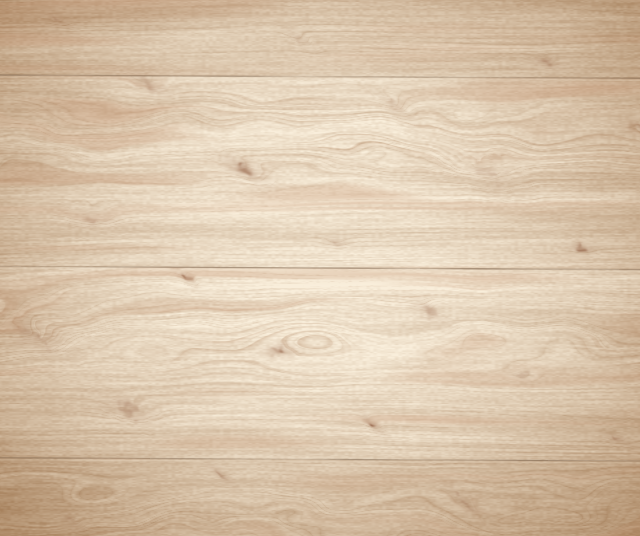
Reproduce this texture procedurally as a Shadertoy shader.

```glsl
// Pale horizontal wood boards with flowing grain, small knots, thin seams and a soft vignette.
#define BOARD_HEIGHT 0.357
#define SEAM_OFFSET 0.143
#define SEAM_WIDTH 0.0007
#define RING_DENSITY 74.0
#define FIBRE_DENSITY 125.0
#define FIGURE_STRENGTH 0.25
#define KNOT_COUNT 22
#define GRAIN_CONTRAST 0.33
#define VIGNETTE 1.0

const vec3 SHADE_WOOD = vec3(0.69, 0.555, 0.42);
const vec3 LIGHT_WOOD = vec3(0.955, 0.905, 0.825);
const vec3 RESIN = vec3(0.73, 0.53, 0.39);
const vec3 KNOT = vec3(0.56, 0.36, 0.25);
const vec3 GAP = vec3(0.47, 0.37, 0.28);

float hash(vec2 p) {
    vec3 q = fract(p.xyx * 0.1031);
    q += dot(q, q.yzx + 33.33);
    return fract((q.x + q.y) * q.z);
}

float noise(vec2 p) {
    vec2 cell = floor(p), f = fract(p);
    f = f * f * (3.0 - 2.0 * f);
    float low = mix(hash(cell), hash(cell + vec2(1, 0)), f.x);
    float high = mix(hash(cell + vec2(0, 1)), hash(cell + vec2(1, 1)), f.x);
    return mix(low, high, f.y);
}

float fbm(vec2 p) {
    float sum = 0.0, weight = 0.55;
    for (int i = 0; i < 3; i++) {
        sum += weight * noise(p);
        p = p * 2.03 + 17.3;
        weight *= 0.5;
    }
    return sum;
}

// x: how far the grain bends around knots, y: knot darkness
vec2 knots(vec2 p, float aspect) {
    vec2 result = vec2(0.0);
    vec2 wobble = vec2(noise(p * 75.0), noise(p * 75.0 + 31.0)) - 0.5;
    for (int i = 0; i < KNOT_COUNT; i++) {
        float k = float(i);
        float size = mix(0.005, 0.016, pow(hash(vec2(k, 5.0)), 2.0));
        vec2 center = vec2(fract(k * 0.618 + 0.11) * aspect,
                           (k + hash(vec2(k, 9.0))) / float(KNOT_COUNT));
        vec2 d = p - center;
        d.y += d.x * (hash(vec2(k, 2.0)) - 0.3);
        vec2 core = (d + wobble * size * 2.4) / (size * vec2(1.4, 0.75));
        vec2 halo = (d + wobble * size) / (size * vec2(4.5, 2.0));
        result.x += size * 1.8 * exp(-dot(halo, halo));
        result.y += mix(0.2, 0.75, hash(vec2(k, 13.0)))
                  * (exp(-dot(core, core)) + 0.33 * exp(-dot(halo, halo)));
    }
    return result;
}

void mainImage(out vec4 fragColor, in vec2 fragCoord) {
    vec2 uv = fragCoord / iResolution.xy;
    vec2 p = fragCoord / iResolution.y;
    float pixel = 1.0 / iResolution.y;

    // Boards
    float across = (p.y + 0.006 * (uv.x - 0.5) - SEAM_OFFSET) / BOARD_HEIGHT;
    float board = floor(across);
    float inBoard = across - board;
    vec2 q = p + vec2(board * 7.31 + 20.0, board * 3.17 + 20.0);

    // Grain coordinate: arched figure in the upper middle of each board, straighter elsewhere
    vec2 knot = knots(p, iResolution.x / iResolution.y);
    float offCenter = (inBoard - 0.68) / 0.2;
    float figure = exp(-offCenter * offCenter);
    float swirl = fbm(vec2(q.x * 3.2, q.y * 8.0)) - 0.5;
    float drift = noise(vec2(q.x * 1.7, q.y * 3.0)) - 0.5;
    float grain = q.y + 0.02 * drift + FIGURE_STRENGTH * figure * swirl + knot.x;

    // Growth rings with one soft and one crisp side, broken up along their length
    float phase = grain * RING_DENSITY + 1.6 * noise(vec2(q.x * 2.0, grain * 18.0));
    float ring = fract(phase);
    float ringEdge = clamp(fwidth(phase) * 1.4, 0.15, 0.6);
    float rings = pow(ring, 3.0) * smoothstep(1.0, 1.0 - ringEdge, ring);
    rings *= smoothstep(0.25, 0.75, noise(vec2(q.x * 4.0, grain * 25.0) + 8.0));
    rings *= 0.3 + 0.8 * figure;

    // Thin long fibre lines, fading where they crowd below the pixel size
    float fibrePhase = grain * FIBRE_DENSITY + 2.5 * noise(vec2(q.x * 2.5, grain * 40.0));
    float fibreLine = pow(abs(2.0 * fract(fibrePhase) - 1.0), 3.0) - 0.25;
    fibreLine *= smoothstep(0.25, 0.8, noise(vec2(q.x * 4.0, grain * 70.0) + 90.0));
    fibreLine *= 1.0 - smoothstep(0.4, 0.9, fwidth(fibrePhase));

    // Broad bands, soft fibres and short pores
    float bands = fbm(vec2(q.x * 0.9, grain * 19.0)) - 0.5;
    float fibres = noise(vec2(q.x * 2.5, fibrePhase * 1.2)) - 0.5;
    float threads = noise(vec2(q.x * 9.0, q.y * 250.0 + grain * 60.0)) - 0.5;
    float pores = noise(vec2(q.x * 150.0, q.y * 400.0)) - 0.5;

    // Tone from light falloff and grain
    vec2 fromLight = (uv - vec2(0.5, 0.54)) * 1.36;
    float tone = 1.0 - VIGNETTE * dot(fromLight, fromLight);
    tone += GRAIN_CONTRAST * (1.1 * bands + 0.55 * fibres + 0.50 * threads + 0.55 * pores);
    tone -= GRAIN_CONTRAST * (0.85 * rings + 0.50 * fibreLine);
    tone += 0.06 * (hash(vec2(board, 4.0)) - 0.5);
    vec3 color = mix(SHADE_WOOD, LIGHT_WOOD, clamp(tone, -0.2, 1.08));

    // Resin streaks and knots
    float streak = smoothstep(0.6, 0.92, noise(vec2(q.x * 2.4, grain * 42.0) + 50.0));
    color = mix(color, RESIN, 0.34 * streak * (0.6 + fibres) + 0.24 * rings);
    color = mix(color, KNOT, clamp(knot.y * (0.7 + 0.7 * fibres), 0.0, 0.75));

    // Seams: a faint, uneven gap above a pale bevel
    float toSeam = (inBoard - step(0.5, inBoard)) * BOARD_HEIGHT;
    float gap = 1.0 - smoothstep(0.0, SEAM_WIDTH + pixel, abs(toSeam));
    float bevel = 1.0 - smoothstep(0.0, SEAM_WIDTH + pixel, abs(toSeam + 0.004));
    float seamId = board + step(0.5, inBoard);
    color = mix(color, LIGHT_WOOD, 0.2 * bevel);
    color = mix(color, GAP, gap * mix(0.12, 0.62, noise(vec2(p.x * 9.0, seamId + 40.0))));

    fragColor = vec4(clamp(color, 0.0, 1.0), 1.0);
}
```
